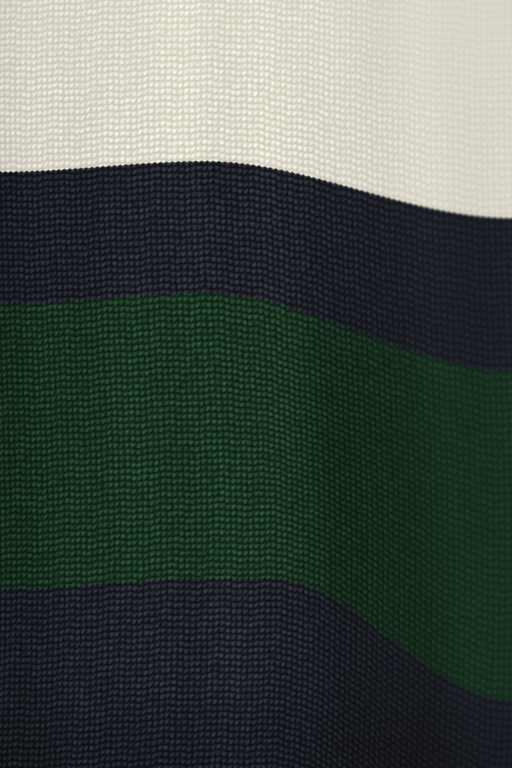
A Shadertoy shader for this texture:

```glsl
float hash(vec2 p) {
    p = fract(p * vec2(0.1031, 0.1137));
    p += dot(p, p.yx + 33.33);
    return fract((p.x + p.y) * p.x * 7.31);
}

// Distance to the nearest scattered point, for yarn fuzz
float cellular(vec2 p) {
    vec2 cell = floor(p);
    float nearest = 1.0;
    for (int j = -1; j <= 1; j++)
        for (int i = -1; i <= 1; i++) {
            vec2 c = cell + vec2(i, j);
            vec2 point = c + vec2(hash(c), hash(c + 57.0));
            nearest = min(nearest, distance(p, point));
        }
    return nearest;
}

// Height in the flat cloth (0 at the top) for a point on the draped cloth
float flatHeight(vec2 p) {
    float start = mix(0.40, 0.53, smoothstep(0.40, 0.75, p.y));
    float sag = smoothstep(start, 1.0, p.x);
    float lift = 0.014 * smoothstep(0.0, 0.4, p.x);
    return (p.y + lift - 0.039 * sag) / (1.0 + 0.157 * sag);
}

// One tilted, slightly V-shaped loop per cell
float knit(vec2 q) {
    vec2 id = floor(q);
    vec2 f = fract(q) - 0.5;
    f.x += 0.3 * f.y + 0.16 * (hash(id) - 0.5);
    f.y += 0.3 * abs(f.x) - 0.06;
    float loop = smoothstep(0.64, 0.12, length(f * vec2(1.0, 1.15)));
    return loop * (0.8 + 0.4 * hash(id + 19.0));
}

// Broad folds: dim left edge, soft ridge, shaded valley on the right
float folds(vec2 p) {
    float ridge = 0.10 * exp(-pow((p.x - 0.42) / 0.22, 2.0));
    float valley = 0.20 * exp(-pow((p.x - 0.72 - 0.08 * (p.y - 0.6)) / 0.13, 2.0));
    float ripple = 0.025 * sin(p.x * 24.0 + 3.0 * p.y) + 0.02 * sin(p.x * 41.0 - 5.0 * p.y);
    float edge = 0.12 * smoothstep(0.12, 0.0, p.x);
    return 1.0 + ridge + ripple - edge - valley * smoothstep(0.2, 0.6, p.y);
}

void mainImage(out vec4 fragColor, in vec2 fragCoord) {
    vec2 p = fragCoord / iResolution.xy;
    p.y = 1.0 - p.y;
    float height = flatHeight(p);

    // Stitches: columns drift with the drape, rows follow the sag
    float drift = 0.012 * sin(p.y * 5.0 + 1.0) + 0.006 * sin(p.x * 9.0);
    vec2 q = vec2((p.x + drift) * 92.0, height * 118.0);
    q.y += 0.12 * sin(q.x * 0.7) + 0.08 * sin(q.x * 1.9 + q.y * 0.3);
    float defocus = 0.65 * smoothstep(0.5, 0.95, p.x) + 0.2 * smoothstep(0.2, 0.0, p.y);
    float fuzz = cellular(q * 1.7) - 0.45;
    float stitch = mix(knit(q) + 0.3 * fuzz, 0.42, defocus);

    // Stripe edges, toothed by the columns
    float tooth = 0.003 * (abs(fract(q.x) - 0.5) - 0.25) * (1.0 - defocus);
    float soft = 0.7 / iResolution.y + 0.002 * defocus + 0.0006;
    float y = height + tooth;
    float belowCream = smoothstep(-soft, soft, y - 0.224);
    float green = smoothstep(-soft, soft, y - 0.396)
                * (1.0 - smoothstep(-soft, soft, y - 0.767));

    // Each yarn has a gap shade and a lit shade
    vec3 gap = mix(vec3(0.80, 0.785, 0.725), vec3(0.065, 0.075, 0.096), belowCream);
    vec3 lit = mix(vec3(0.925, 0.915, 0.87), vec3(0.178, 0.19, 0.226), belowCream);
    gap = mix(gap, vec3(0.055, 0.13, 0.08), green);
    lit = mix(lit, vec3(0.15, 0.28, 0.185), green);
    vec3 color = mix(gap, lit, stitch);

    // Folds act less on the pale yarn
    float light = mix(1.0, folds(p), mix(0.3, 1.0, belowCream));
    light *= 1.0 - 0.15 * smoothstep(0.85, 1.0, p.y);
    fragColor = vec4(clamp(color * light, 0.0, 1.0), 1.0);
}
```
